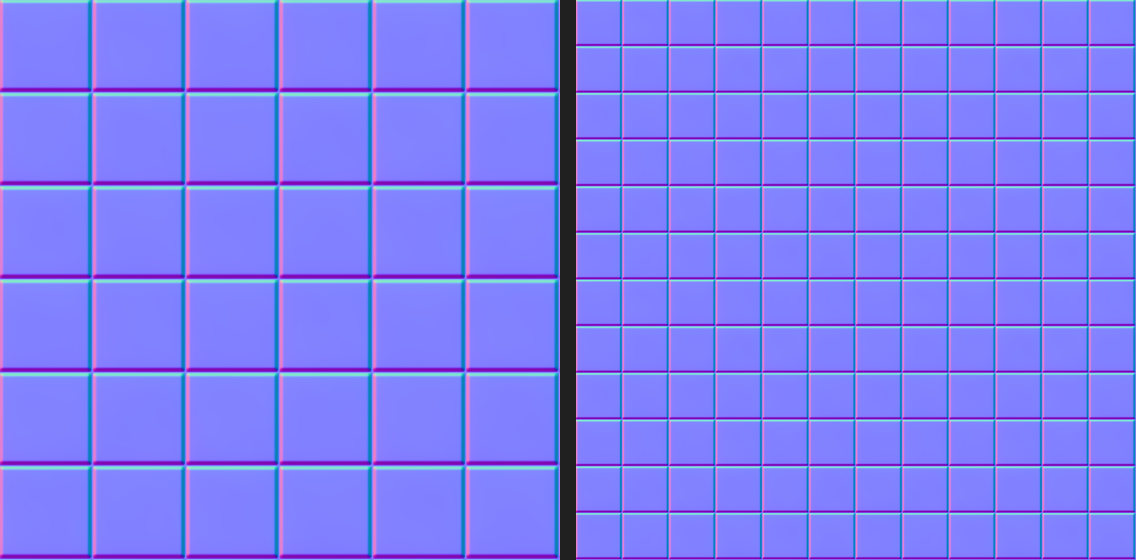
Left: one tile. Right: repeated 2 by 2.
A WebGL 1 fragment shader for this texture map:

```glsl
precision highp float;
// Tangent-space normal map of a six by six grid of square tiles with bevelled edges.

uniform vec2 u_resolution;

const float TILES = 6.0;
const float TAU = 6.2831853;
const float GROOVE_SHIFT = 0.013;  // groove centre, just before each tile boundary
const float NEAR_EDGE = 0.026;     // bevel centres, measured from the groove
const float FAR_EDGE = 0.976;

float hash(vec2 cell, float seed) {
  return fract(sin(dot(cell, vec2(127.1, 311.7)) + seed * 74.7) * 4375.85);
}

// Gaussian ridge around a centre, wrapped over one tile.
float ridge(float t, float centre, float width) {
  float d = (fract(t - centre + 0.5) - 0.5) / width;
  return exp(-d * d);
}

// Zero along the groove, one on the tile.
float plateau(float t) {
  return smoothstep(0.0, 0.034, min(t, 1.0 - t));
}

// Steep bevels at both ends of one axis.
float bevelSlope(float t, float nearSteepness, float farSteepness) {
  return nearSteepness * ridge(t, NEAR_EDGE, 0.017)
       - farSteepness * ridge(t, FAR_EDGE, 0.018);
}

// Faint rounding that fades towards the tile centre.
float pillowSlope(float t, float nearAmount, float farAmount) {
  return nearAmount * exp(-t * 11.0) - farAmount * exp((t - 1.0) * 11.0);
}

// Gentle unevenness from sines with whole periods across the canvas.
vec2 waveSlope(vec2 uv, float amount) {
  vec2 a = TAU * uv;
  return amount * vec2(sin(3.0 * a.x + 2.0 * sin(2.0 * a.y)) + 0.5 * sin(7.0 * a.y - 4.0 * a.x),
                       sin(4.0 * a.y + 2.0 * sin(3.0 * a.x)) + 0.5 * sin(8.0 * a.x + 5.0 * a.y));
}

vec2 tileSlope(vec2 t, vec2 cell) {
  vec2 wear = vec2(hash(cell, 1.0), hash(cell, 2.0));
  vec2 strength = mix(vec2(0.92), vec2(1.08), wear);
  vec2 bevel = vec2(bevelSlope(t.x, 1.35 * strength.x, 2.3),
                    bevelSlope(t.y, 1.35 * strength.y, 2.7));
  vec2 soft = vec2(pillowSlope(t.x, 0.05 + 0.08 * wear.x, 0.06),
                   pillowSlope(t.y, 0.06 + 0.06 * wear.y, 0.09));
  // Each bevel fades where the crossing groove cuts it.
  return (bevel + soft) * vec2(plateau(t.y), plateau(t.x));
}

vec3 encodeNormal(vec2 slope) {
  return 0.5 + 0.5 * normalize(vec3(slope, 1.0));
}

void main() {
  vec2 uv = gl_FragCoord.xy / u_resolution;

  // Tile coordinates run from the top left corner.
  vec2 grid = vec2(uv.x, 1.0 - uv.y) * TILES + GROOVE_SHIFT;
  vec2 cell = mod(floor(grid), TILES);
  vec2 slope = tileSlope(fract(grid), cell) + waveSlope(uv, 0.006) + 0.014;

  gl_FragColor = vec4(encodeNormal(slope), 1.0);
}
```
